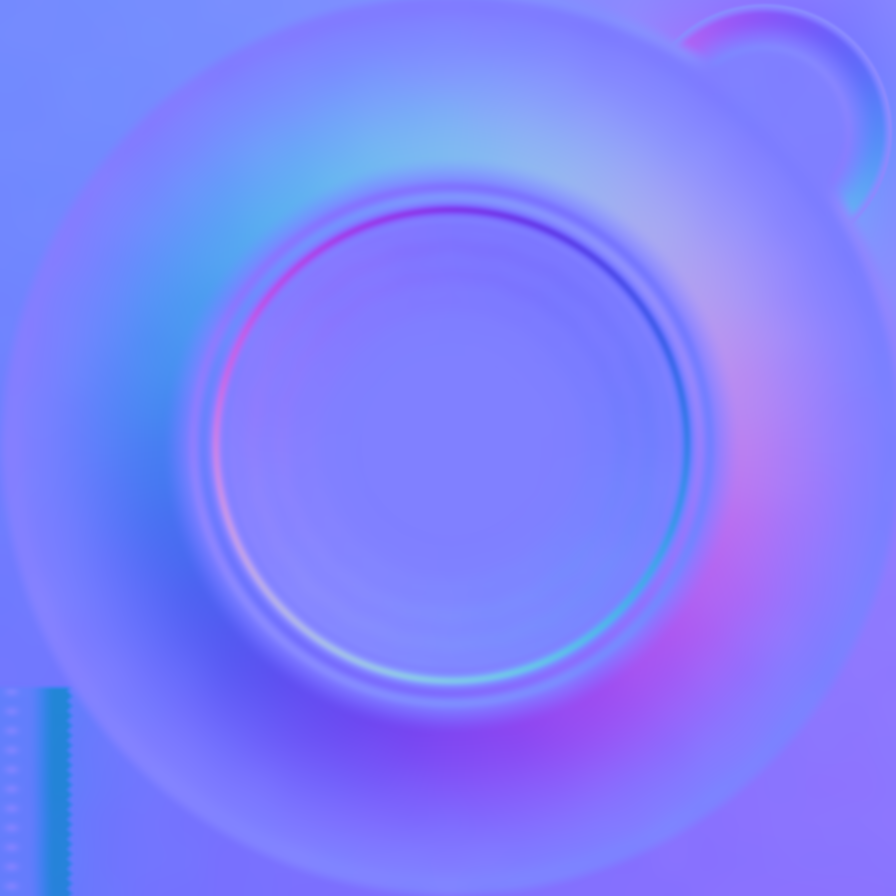
Reproduce this texture map procedurally as a Shadertoy shader.

```glsl
// Tangent-space normal map of a round domed plate with a ringed central dish,
// a curved groove in the upper right and a ribbed bar in the lower left.
// Radial slope profiles are summed into one 2D slope, then packed as a normal.

const vec2 PLATE_CENTER = vec2(0.504, 0.503);
const vec2 GROOVE_CENTER = vec2(0.853, 0.853);
const float PLATE_RADIUS = 0.500;
const float GROOVE_RADIUS = 0.141;
const float DISH_FACETS = 24.0;

float hash(vec2 p) {
    vec3 q = fract(vec3(p.xyx) * 0.1031);
    q += dot(q, q.yzx + 33.33);
    return fract((q.x + q.y) * q.z);
}

float noise(vec2 p) {
    vec2 i = floor(p), f = fract(p);
    f = f * f * (3.0 - 2.0 * f);
    return mix(mix(hash(i), hash(i + vec2(1, 0)), f.x),
               mix(hash(i + vec2(0, 1)), hash(i + vec2(1, 1)), f.x), f.y);
}

float bump(float x, float center, float width) {
    float t = (x - center) / width;
    return exp(-t * t);
}

vec2 direction(vec2 p) {
    return p / max(length(p), 0.0001);
}

// Broad shoulder of the plate, flattening towards its rim
float shoulderSlope(float r) {
    float rise = smoothstep(0.283, 0.325, r);
    float fall = 1.0 - smoothstep(0.31, PLATE_RADIUS, r);
    return 0.23 * rise * fall - 0.018 * bump(r, 0.488, 0.012);
}

// Raised lip around the dish
float lipSlope(float r) {
    return -0.06 * bump(r, 0.289, 0.006)
         + 0.08 * bump(r, 0.277, 0.006)
         - 0.26 * bump(r, 0.263, 0.0055)
         + 0.03 * bump(r, 0.251, 0.005);
}

// Shallow dish with faint, slightly faceted ripples
float dishSlope(float r, float angle) {
    float inside = 1.0 - smoothstep(0.245, 0.27, r);
    float facet = 0.0025 * abs(sin(0.5 * DISH_FACETS * angle));
    float ripple = sin((r + facet) * 190.0) * smoothstep(0.1, 0.24, r);
    return inside * (0.010 * ripple - 0.045 * smoothstep(0.11, 0.21, r));
}

// Groove: steep outer wall, soft inner lip and a fading outer halo
float grooveSlope(float r) {
    float wall = smoothstep(0.092, 0.128, r)
               * (1.0 - smoothstep(0.130, GROOVE_RADIUS + 0.001, r));
    float halo = smoothstep(0.136, 0.144, r)
               * exp(-max(r - GROOVE_RADIUS, 0.0) / 0.07);
    return -0.21 * wall - 0.10 * halo
         + 0.025 * bump(r, 0.094, 0.006)
         + 0.06 * bump(r, GROOVE_RADIUS, 0.0025);
}

// Bar: steep band on its right side, a column of small studs on its left
vec2 barSlope(vec2 uv) {
    float top = 1.0 - smoothstep(0.229, 0.237, uv.y);
    float rib = sin(uv.y * 570.0);
    float edge = 0.079 + 0.0015 * rib;
    float band = smoothstep(0.030, 0.062, uv.x)
               * (1.0 - smoothstep(edge - 0.006, edge + 0.004, uv.x));
    float row = fract(uv.y / 0.0217) - 0.5;
    float stud = bump(row, 0.0, 0.25) * bump(uv.x, 0.013, 0.008);
    float halo = exp(-max(uv.x - 0.079, 0.0) / 0.06);
    return top * (vec2(-0.25, 0.03) * band
                + vec2(0.10, 0.02) * stud
                + vec2(-0.06, 0.03) * halo);
}

vec3 packNormal(vec2 slope) {
    vec2 n = 2.0 * slope;
    float z = sqrt(max(1.0 - dot(n, n), 0.0));
    return 0.5 + 0.5 * vec3(n, z);
}

void mainImage(out vec4 fragColor, in vec2 fragCoord) {
    vec2 uv = fragCoord / iResolution.xy;
    vec2 plate = uv - PLATE_CENTER;
    vec2 groove = uv - GROOVE_CENTER;
    float r = length(plate);
    float grooveR = length(groove);
    float angle = atan(plate.y, plate.x + 0.00001);

    // Plate and dish
    float radial = shoulderSlope(r) + lipSlope(r) + dishSlope(r, angle);
    vec2 slope = radial * direction(plate);

    // Surrounding surface, flat within the groove
    float outside = smoothstep(0.494, 0.510, r);
    float open = smoothstep(0.085, 0.13, grooveR);
    slope += 0.065 * outside * open * direction(plate);

    // Details hidden beneath the plate
    float grooveMask = smoothstep(0.506, 0.524, r);
    slope += grooveMask * grooveSlope(grooveR) * direction(groove);
    slope += outside * barSlope(uv);

    // Subtle surface unevenness
    vec2 grain = vec2(noise(uv * 24.0), noise(uv * 24.0 + 71.0)) - 0.5;
    slope += 0.012 * grain * smoothstep(0.10, 0.22, r);

    fragColor = vec4(packNormal(slope), 1.0);
}
```
